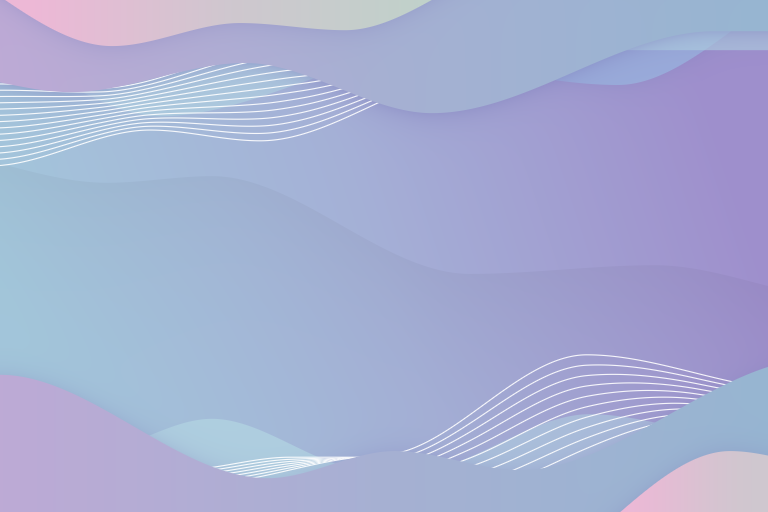
Give the GLSL for this background, as a Shadertoy shader.

```glsl
// Layered pastel waves with soft shadows and fans of thin white lines.

const vec3 CYAN       = vec3(0.64, 0.78, 0.86);
const vec3 PERIWINKLE = vec3(0.645, 0.69, 0.84);
const vec3 VIOLET     = vec3(0.62, 0.56, 0.80);
const vec3 LILAC      = vec3(0.74, 0.665, 0.835);
const vec3 HAZE       = vec3(0.65, 0.69, 0.825);
const vec3 STEEL      = vec3(0.59, 0.71, 0.82);
const vec3 PINK       = vec3(0.93, 0.72, 0.84);
const vec3 PEARL      = vec3(0.81, 0.78, 0.81);
const vec3 SAGE       = vec3(0.75, 0.82, 0.79);
const vec3 ICE        = vec3(0.69, 0.82, 0.88);
const vec3 SKY        = vec3(0.60, 0.68, 0.86);
const vec3 SHADOW     = vec3(0.50, 0.50, 0.74);
const float SHADOW_SIZE = 0.022;
const float SHADOW_STRENGTH = 0.38;
const float LINE_WIDTH = 0.0022;
const float LINE_ALPHA = 0.9;

// Smooth climb or fall between two turning points
float rise(float x, vec2 a, vec2 b) {
    return (b.y - a.y) * smoothstep(a.x, b.x, x);
}

// Height of a wave through its turning points
float wave(float x, vec2 a, vec2 b, vec2 c) {
    return a.y + rise(x, a, b) + rise(x, b, c);
}

float wave(float x, vec2 a, vec2 b, vec2 c, vec2 d, vec2 e) {
    return wave(x, a, b, c) + rise(x, c, d) + rise(x, d, e);
}

vec3 ramp(vec3 a, vec3 b, vec3 c, float t) {
    t = clamp(t, 0.0, 1.0) * 2.0;
    return t < 1.0 ? mix(a, b, t) : mix(b, c, t - 1.0);
}

// Signed height to distance, in canvas heights
float toDistance(float d) {
    return d / (iResolution.y * max(length(vec2(dFdx(d), dFdy(d))), 1e-6));
}

// Smooth coverage of the region where d is positive
float cover(float d) {
    return clamp(0.5 + toDistance(d) * iResolution.y, 0.0, 1.0);
}

vec3 castShadow(vec3 col, float d, float strength) {
    return mix(col, SHADOW, strength * exp(-max(-d, 0.0) / SHADOW_SIZE));
}

// Evenly spaced strands between two heights, kept inside a span of x
float strands(vec2 p, float top, float bottom, int count, vec2 span) {
    float ink = 0.0;
    for (int i = 0; i < count; i++) {
        float h = mix(top, bottom, float(i) / float(count - 1));
        float d = abs(toDistance(p.y - h));
        ink = max(ink, clamp(0.5 + (0.5 * LINE_WIDTH - d) * iResolution.y, 0.0, 1.0));
    }
    return ink * step(span.x, p.x) * step(p.x, span.y);
}

void mainImage(out vec4 fragColor, in vec2 fragCoord) {
    vec2 p = fragCoord / iResolution.xy * vec2(1.5, 1.0);
    float x = p.x, across = x / 1.5;

    // Signed heights: positive inside each shape
    float upper = p.y - wave(x, vec2(-0.117, 0.854), vec2(0.137, 0.820),
        vec2(0.479, 0.877), vec2(0.844, 0.779), vec2(1.396, 0.939));
    float lower = wave(x, vec2(0.0, 0.268), vec2(0.523, 0.066),
        vec2(0.771, 0.119), vec2(1.016, 0.082), vec2(1.602, 0.301)) - p.y;
    float middle = wave(x, vec2(-0.182, 0.711), vec2(0.209, 0.643),
        vec2(0.414, 0.656), vec2(0.918, 0.465), vec2(1.279, 0.482))
        + rise(x, vec2(1.279, 0.482), vec2(1.67, 0.414)) - p.y;
    float topBlob = p.y - wave(x, vec2(-0.25, 1.125), vec2(0.219, 0.910),
        vec2(0.469, 0.955), vec2(0.674, 0.941), vec2(1.064, 1.088));
    float cornerBlob = wave(x, vec2(0.957, -0.154), vec2(1.426, 0.119), vec2(1.66, 0.082)) - p.y;

    // Diagonal background and its darker lower layer
    vec3 col = ramp(CYAN, PERIWINKLE, VIOLET, across + 0.22 * (p.y - 0.45));
    col *= 1.0 - cover(middle) * 0.035 * exp(-max(middle, 0.0) / 0.2);

    // Translucent lenses tucked behind the bands
    float lensRight = p.y - wave(x, vec2(0.82, 0.873), vec2(1.207, 0.834), vec2(1.676, 1.064));
    float lensLeft = p.y - wave(x, vec2(-0.059, 0.902), vec2(0.3125, 0.773), vec2(0.859, 0.902));
    float hillLeft = wave(x, vec2(0.156, 0.111), vec2(0.414, 0.182), vec2(0.723, 0.082)) - p.y;
    float hillRight = wave(x, vec2(0.80, 0.078), vec2(1.152, 0.191), vec2(1.484, 0.141)) - p.y;
    col = castShadow(col, lensRight, 0.2 * smoothstep(1.0, 1.2, x));
    col = mix(col, SKY, 0.9 * cover(lensRight));
    col = mix(col, ICE, 0.65 * cover(lensLeft));
    col = mix(col, ICE, 0.85 * cover(hillLeft));
    col = mix(col, ICE, 0.55 * cover(hillRight));
    col = castShadow(col, upper, SHADOW_STRENGTH);
    col = castShadow(col, lower, 0.5 * SHADOW_STRENGTH);

    // Line fans
    float ink = strands(p, wave(x, vec2(0.0, 0.836), vec2(0.195, 0.828), vec2(0.586, 0.922)),
        wave(x, vec2(-0.02, 0.676), vec2(0.293, 0.746), vec2(0.508, 0.725))
        + rise(x, vec2(0.508, 0.725), vec2(0.938, 0.859)), 14, vec2(-1.0, 0.80));
    ink = max(ink, strands(p, wave(x, vec2(0.742, 0.111), vec2(1.146, 0.307), vec2(1.5625, 0.238)),
        wave(x, vec2(0.918, 0.004), vec2(1.367, 0.160), vec2(1.5625, 0.160)), 12, vec2(0.75, 2.0)));
    ink = max(ink, strands(p, wave(x, vec2(0.352, 0.082), vec2(0.566, 0.107), vec2(0.781, 0.107)),
        0.055 + rise(x, vec2(0.39, 0.055), vec2(0.742, 0.109)), 7, vec2(0.35, 0.72)));
    col = mix(col, vec3(1.0), LINE_ALPHA * ink);

    // Bands, then the pink blobs resting on them
    vec3 band = ramp(LILAC, HAZE, STEEL, across);
    band = castShadow(band, topBlob, 0.6 * SHADOW_STRENGTH);
    band = castShadow(band, cornerBlob, 0.5 * SHADOW_STRENGTH);
    col = mix(col, band, max(cover(upper), cover(lower)));
    col = mix(col, ramp(PINK, PEARL, SAGE, (x - 0.06) / 0.78), cover(topBlob));
    col = mix(col, mix(PINK, PEARL, smoothstep(1.18, 1.5, x)), cover(cornerBlob));

    fragColor = vec4(col, 1.0);
}
```
